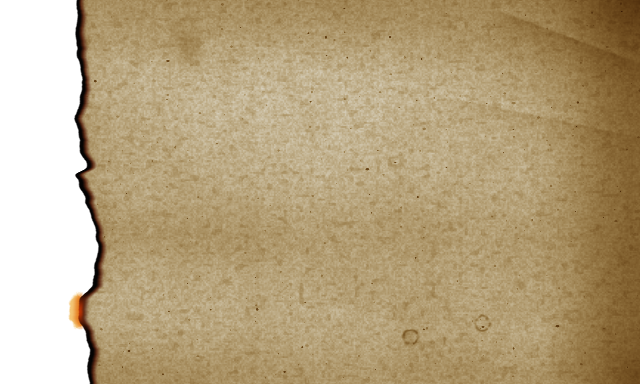
Give the GLSL for this texture, as a Shadertoy shader.

```glsl
float hash(vec2 p) {
    vec3 q = fract(vec3(p.xyx) * 0.1031);
    q += dot(q, q.yzx + 33.33);
    return fract((q.x + q.y) * q.z);
}

float noise(vec2 p) {
    vec2 i = floor(p), f = fract(p);
    f = f * f * (3.0 - 2.0 * f);
    return mix(mix(hash(i), hash(i + vec2(1, 0)), f.x),
               mix(hash(i + vec2(0, 1)), hash(i + vec2(1, 1)), f.x), f.y);
}

float fbm(vec2 p) {
    float sum = 0.0, amp = 0.5;
    for (int i = 0; i < 5; i++) {
        sum += amp * noise(p);
        p = p * 2.03 + 17.3;
        amp *= 0.5;
    }
    return sum;
}

float blob(vec2 p, vec2 center, vec2 size) {
    vec2 q = (p - center) / size;
    return exp(-dot(q, q));
}

// Torn outline: evenly spaced knots from top to bottom, roughened by noise
float tornEdge(float y) {
    float knots[24] = float[24](
        0.198, 0.202, 0.198, 0.200, 0.208, 0.215, 0.209, 0.196,
        0.206, 0.209, 0.227, 0.205, 0.223, 0.239, 0.250, 0.257,
        0.246, 0.241, 0.205, 0.206, 0.223, 0.233, 0.228, 0.233);
    float t = clamp((1.0 - y) * 23.0, 0.0, 22.999);
    int i = int(t);
    float x = mix(knots[i], knots[i + 1], smoothstep(0.0, 1.0, fract(t)));
    x -= 0.019 * exp(-pow((y - 0.546) / 0.012, 2.0));
    return x + 0.008 * (fbm(vec2(y * 55.0, 3.0)) - 0.48);
}

// Fold shading: dark below the line, light above, fading at both ends
float crease(vec2 p, vec2 a, vec2 b, float width) {
    vec2 dir = normalize(b - a);
    float along = dot(p - a, dir) / length(b - a);
    float side = dot(p - a, vec2(-dir.y, dir.x));
    float fade = smoothstep(0.0, 0.25, along) * smoothstep(1.15, 0.8, along);
    return fade * exp(-abs(side) / width) * mix(1.0, -0.6, smoothstep(-0.004, 0.004, side));
}

float ringStain(vec2 p, vec2 center, float radius, float width) {
    vec2 q = p - center;
    float r = length(q) + 0.006 * (noise(p * 90.0) - 0.5);
    float broken = smoothstep(0.25, 0.6, noise(normalize(q + 1e-5) * 2.0 + center * 40.0));
    return exp(-pow((r - radius) / width, 2.0)) * (0.3 + 0.7 * broken);
}

// Scattered dark flecks, at most one per cell
float specks(vec2 p, float density, float chance) {
    vec2 cell = floor(p * density);
    vec2 spot = 0.2 + 0.6 * vec2(hash(cell + 5.1), hash(cell + 41.7));
    vec2 q = (fract(p * density) - spot) / density;
    q.x *= 0.6 + 0.8 * hash(cell + 9.4);
    float radius = mix(0.0012, 0.0032, pow(hash(cell + 71.0), 3.0));
    return step(hash(cell + 23.0), chance) * smoothstep(radius + 0.001, radius - 0.001, length(q));
}

// Amount of browning, used as optical depth
float paperAge(vec2 p, float right) {
    float age = 0.15 + 0.28 * (fbm(p * 3.5) - 0.48);
    age -= 0.19 * blob(p, vec2(0.85, 0.68), vec2(0.55, 0.21));
    age -= 0.07 * blob(p, vec2(0.55, 0.2), vec2(0.35, 0.1));
    age += 0.12 * blob(p, vec2(0.5, 0.38), vec2(0.9, 0.08));
    age += 0.26 * smoothstep(0.78, 1.02, p.y) + 0.15 * smoothstep(0.16, 0.0, p.y);
    age += 0.7 * pow(smoothstep(right - 0.4, right + 0.02, p.x), 2.0);
    age += 0.75 * exp(-length(vec2(right, 1.0) - p) / 0.16);
    age += 0.3 * exp(-length(vec2(right, 0.0) - p) / 0.13);

    // Folds
    age += 0.22 * crease(p, vec2(1.25, 0.99), vec2(1.68, 0.83), 0.05);
    age += 0.13 * crease(p, vec2(1.1, 0.76), vec2(1.68, 0.64), 0.045);

    // Stains
    age += 0.3 * blob(p, vec2(0.49, 0.88), vec2(0.035, 0.06)) * smoothstep(0.35, 0.65, fbm(p * 22.0));
    age += 0.7 * ringStain(p, vec2(1.07, 0.122), 0.018, 0.0035);
    age += 0.6 * ringStain(p, vec2(1.257, 0.158), 0.018, 0.0035);
    age += 0.13 * ringStain(p, vec2(1.11, 0.165), 0.065, 0.008);

    // Grain, weave and fibres
    age += 0.22 * (noise(p * 260.0) - 0.5) + 0.15 * (noise(p * 120.0 + 7.0) - 0.5);
    age += 0.07 * (noise(p * vec2(25.0, 190.0)) - 0.5) + 0.05 * (noise(p * vec2(85.0, 7.0)) - 0.5);
    age += 0.16 * smoothstep(0.68, 0.9, noise(p * vec2(70.0, 100.0) + 31.0));
    return age + 1.3 * specks(p, 17.0, 0.18) + 0.5 * specks(p + 3.7, 34.0, 0.16);
}

void mainImage(out vec4 fragColor, in vec2 fragCoord) {
    vec2 p = fragCoord / iResolution.y;
    float px = 1.0 / iResolution.y;
    float inside = p.x - tornEdge(p.y);

    // Paper absorbs blue most strongly
    float age = paperAge(p, iResolution.x / iResolution.y) + 0.16 * exp(-max(inside, 0.0) / 0.035);
    vec3 paper = vec3(0.77, 0.71, 0.58) * exp(-age * vec3(0.45, 0.68, 1.23));

    // Charred rim, red hot beside the ember
    float ember = blob(p, vec2(0.205, 0.19), vec2(0.03, 0.035));
    float char = (0.007 + 0.009 * noise(vec2(p.y * 16.0, 8.0))) * (1.0 - 0.4 * ember);
    paper = mix(vec3(0.36, 0.15, 0.07), paper, smoothstep(char, char + 0.016, inside));
    vec3 soot = mix(vec3(0.015, 0.01, 0.01), vec3(0.72, 0.2, 0.02), ember);
    paper = mix(soot, paper, smoothstep(char * 0.5, char + 0.005, inside));

    // Ember glow spilling past the edge
    vec2 q = (p - vec2(0.204, 0.191)) / vec2(0.026, 0.048);
    float glow = smoothstep(1.05, 0.8, length(q) + 0.35 * (fbm(p * 75.0) - 0.48));
    vec3 flame = mix(vec3(0.95, 0.76, 0.43), vec3(0.9, 0.48, 0.1), smoothstep(-0.02, 0.0, inside));
    vec3 backdrop = mix(vec3(1.0), flame, glow * 0.95);

    fragColor = vec4(mix(backdrop, paper, smoothstep(-px, px, inside)), 1.0);
}
```
